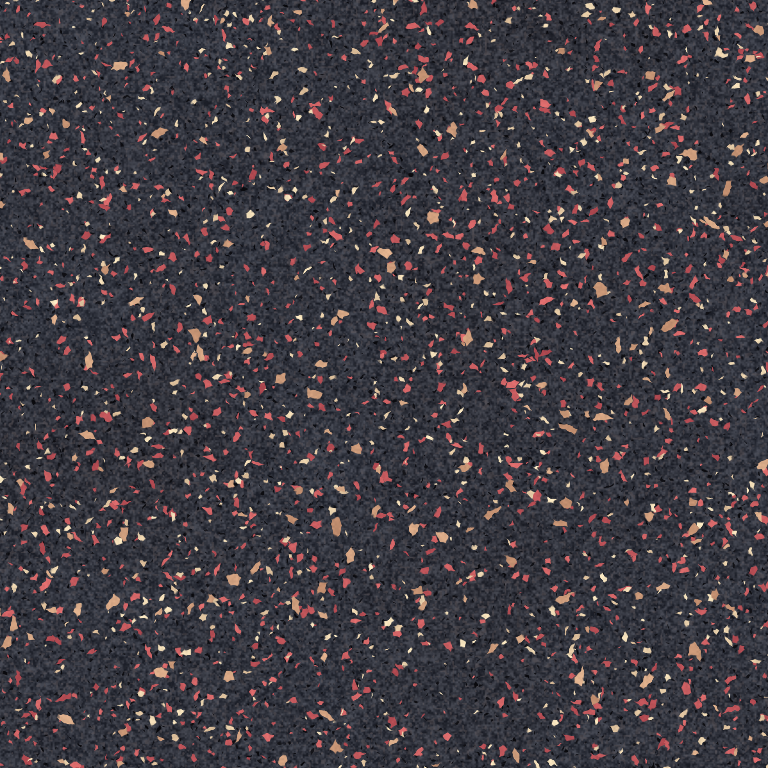
Give the GLSL for this texture, as a three.js fragment shader.

```glsl
// Dark rubber flooring with scattered red, cream and tan crumbs.
varying vec2 vUv;

const float TAU = 6.2831853;
const float EDGE = 0.0009; // half width of a softened grain edge

float hash(vec2 p) {
  vec3 q = fract(vec3(p.xyx) * 0.1031);
  q += dot(q, q.yzx + 33.33);
  return fract((q.x + q.y) * q.z);
}

float noise(vec2 p) {
  vec2 i = floor(p), f = fract(p);
  f = f * f * (3.0 - 2.0 * f);
  return mix(mix(hash(i), hash(i + vec2(1.0, 0.0)), f.x),
             mix(hash(i + vec2(0.0, 1.0)), hash(i + vec2(1.0, 1.0)), f.x), f.y);
}

vec2 rotate(vec2 p, float angle) {
  float c = cos(angle), s = sin(angle);
  return vec2(c * p.x - s * p.y, s * p.x + c * p.y);
}

// Distance to a five-sided chip with uneven sides.
float chip(vec2 p, float radius, vec2 seed) {
  float d = -1.0;
  for (int i = 0; i < 5; i++) {
    float k = float(i);
    float angle = (k + 0.7 * hash(seed + k * 3.1)) * TAU / 5.0;
    float offset = radius * mix(0.5, 1.1, hash(seed + k * 5.7 + 40.0));
    d = max(d, dot(p, vec2(cos(angle), sin(angle))) - offset);
  }
  return d;
}

// One layer of chips on a jittered grid: x is coverage, y is a random tint.
vec2 scatter(vec2 p, float cells, float density, float minRadius, float maxRadius, float seed) {
  vec2 home = floor(p * cells);
  vec2 result = vec2(0.0);
  for (int y = -1; y <= 1; y++) {
    for (int x = -1; x <= 1; x++) {
      vec2 id = home + vec2(float(x), float(y)) + seed;
      float clump = 0.5 + noise(id * 0.3);
      if (hash(id) > density * clump) continue;

      vec2 jitter = vec2(hash(id + 11.3), hash(id + 27.9));
      vec2 q = p - (id - seed + jitter) / cells;
      float size = hash(id + 51.7);
      float radius = mix(minRadius, maxRadius, size * sqrt(size));
      if (length(q) > radius * 4.0) continue;

      float stretch = mix(1.0, 1.55, hash(id + 63.1));
      q = rotate(q, TAU * hash(id + 77.7)) * vec2(1.0 / stretch, stretch);
      float coverage = 1.0 - smoothstep(-EDGE, EDGE, chip(q, radius, id + 90.0));
      if (coverage > result.x) result = vec2(coverage, hash(id + 35.5));
    }
  }
  return result;
}

// Blue-black matrix with fine grit, pale dust and faint broad patches.
vec3 rubber(vec2 p) {
  float grit = 0.5 * noise(p * 240.0) + 0.5 * noise(p * 430.0 + 17.0);
  grit = clamp((grit - 0.5) * 1.5 + 0.5, 0.0, 1.0);
  vec3 color = mix(vec3(0.105, 0.115, 0.15), vec3(0.275, 0.285, 0.325), grit);
  float dust = smoothstep(0.6, 0.9, noise(p * 310.0 + 71.0));
  color = mix(color, vec3(0.36, 0.33, 0.34), 0.45 * dust);
  float patches = noise(p * 5.0 + 3.0) + 0.5 * noise(p * 19.0 + 8.0) - 0.75;
  return color + patches * vec3(0.012, 0.018, 0.024);
}

vec3 layOver(vec3 base, vec2 grain, vec3 dark, vec3 light) {
  return mix(base, mix(dark, light, grain.y), grain.x);
}

void main() {
  // Small warping makes the straight chip sides ragged.
  vec2 wobble = vec2(noise(vUv * 230.0), noise(vUv * 230.0 + 57.0)) - 0.5;
  vec2 p = vUv + 0.0032 * wobble;

  vec2 pits = scatter(p, 90.0, 0.42, 0.0010, 0.0026, 500.0);
  vec2 reds = scatter(p, 58.0, 0.46, 0.0018, 0.0062, 100.0);
  vec2 creams = scatter(p, 47.0, 0.44, 0.0015, 0.0050, 200.0);
  vec2 tans = scatter(p, 27.0, 0.28, 0.0038, 0.0092, 300.0);

  vec3 color = rubber(vUv);
  color = layOver(color, pits, vec3(0.03, 0.03, 0.045), vec3(0.08, 0.08, 0.10));
  color = layOver(color, reds, vec3(0.68, 0.28, 0.31), vec3(0.87, 0.43, 0.43));
  color = layOver(color, creams, vec3(0.85, 0.73, 0.59), vec3(0.98, 0.91, 0.76));
  color = layOver(color, tans, vec3(0.75, 0.55, 0.43), vec3(0.88, 0.70, 0.56));

  // Slight surface grain over everything.
  color *= 0.95 + 0.10 * noise(vUv * 350.0 + 29.0);
  gl_FragColor = vec4(color, 1.0);
}
```
